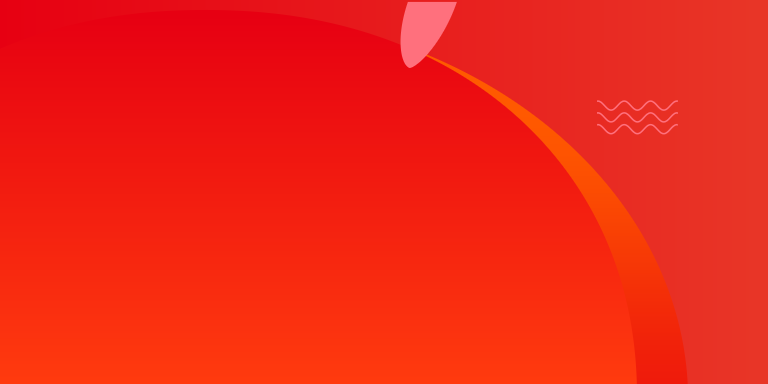
This background is drawn by a Shadertoy shader. Its source:

```glsl
// Red abstract banner: a large glowing disc, an orange crescent, a pink petal and wavy lines.

const vec3 CRIMSON   = vec3(0.905, 0.000, 0.070);
const vec3 BRICK     = vec3(0.910, 0.212, 0.153);
const vec3 VERMILION = vec3(1.000, 0.230, 0.055);
const vec3 ORANGE    = vec3(1.000, 0.350, 0.000);
const vec3 SCARLET   = vec3(0.935, 0.095, 0.045);
const vec3 PINK      = vec3(1.000, 0.440, 0.490);

// Implicit superellipse: negative inside, positive outside.
float superellipse(vec2 p, vec2 center, vec2 radii, vec2 power) {
    vec2 q = pow(abs((p - center) / radii), power);
    return q.x + q.y - 1.0;
}

// Antialiased coverage of the negative side of a field.
float fill(float field) {
    float gradient = length(vec2(dFdx(field), dFdy(field)));
    return clamp(0.5 - field / max(gradient, 1e-6), 0.0, 1.0);
}

// Stroke of a cosine wave that starts on a crest at the given point.
float waveLine(vec2 p, vec2 start, float span, float period, float amplitude,
               float halfWidth, float pixel) {
    float k = 6.28318 / period;
    float phase = k * (p.x - start.x);
    float slope = amplitude * k * sin(phase);
    float d = abs(p.y - start.y - amplitude * cos(phase)) / sqrt(1.0 + slope * slope);
    float ends = abs(p.x - start.x - 0.5 * span) - 0.5 * span;
    return clamp(0.5 - (max(d, ends) - halfWidth) / pixel, 0.0, 1.0);
}

void mainImage(out vec4 fragColor, in vec2 fragCoord) {
    vec2 p = fragCoord / iResolution.xy * vec2(2.0, 1.0);
    float pixel = 1.0 / iResolution.y;

    // Backdrop: horizontal gradient
    vec3 color = mix(CRIMSON, BRICK, 0.5 * p.x);

    // Orange crescent, the rim of a wider ellipse behind the disc
    vec2 discCenter = vec2(0.534, -0.042);
    float rim = fill(superellipse(p, discCenter, vec2(1.258, 1.013), vec2(2.0)));
    rim *= smoothstep(1.04, 1.10, p.x);
    vec3 rimColor = mix(SCARLET, ORANGE, smoothstep(-0.1, 0.75, p.y));
    color = mix(color, rimColor, rim);

    // Large disc: vertical gradient
    float disc = fill(superellipse(p, discCenter, vec2(1.125, 1.016), vec2(2.15)));
    vec3 discColor = mix(VERMILION, CRIMSON, clamp(p.y / 0.96, 0.0, 1.0));
    color = mix(color, discColor, disc);

    // Petal: sheared lower half of a superellipse
    vec2 petalTop = vec2(1.126, 0.995);
    vec2 sheared = vec2(p.x - 0.341 * (p.y - petalTop.y), p.y);
    float petal = fill(superellipse(sheared, petalTop, vec2(0.0638, 0.172), vec2(1.54, 2.0)));
    petal *= fill(p.y - petalTop.y);
    color = mix(color, PINK, petal);

    // Three wavy lines
    float waves = 0.0;
    for (int i = 0; i < 3; i++) {
        vec2 start = vec2(1.557, 0.725 - 0.0307 * float(i));
        waves = max(waves, waveLine(p, start, 0.206, 0.0686, 0.0117, 0.002, pixel));
    }
    color = mix(color, PINK, waves);

    fragColor = vec4(color, 1.0);
}
```
